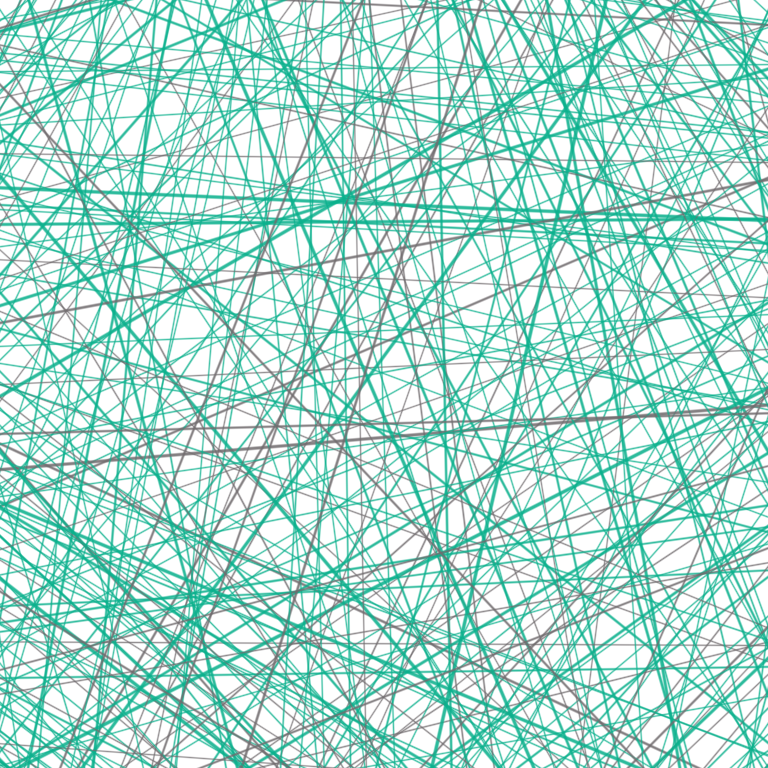
This pattern is drawn by a Shadertoy shader. Its source:

```glsl
// Dense web of fine straight threads, teal and grey, crossing on white.

const int   FANS        = 36;      // each fan is a spread of threads from one far point
const float NEAR_HUB    = 0.5;     // distance of the far point outside the canvas
const float FAR_HUB     = 2.0;
const float MAX_TILT    = 0.95;    // steepest mean slope against the axes
const float NARROW_GAP  = 0.10;    // thread spacing at the canvas centre
const float WIDE_GAP    = 0.18;
const float MISSING     = 0.20;    // share of threads left out
const float THIN        = 0.0008;  // half widths, in canvas heights
const float THICK       = 0.0023;
const float GREY_SHARE  = 0.27;
const float OPACITY     = 0.86;
const float SOFTNESS    = 0.0014;
const vec3  PAPER = vec3(1.0);
const vec3  TEAL  = vec3(0.04, 0.69, 0.55);
const vec3  GREY  = vec3(0.44, 0.42, 0.43);

// Four random values in 0..1 from a pair of numbers.
vec4 hash4(vec2 n) {
    vec4 h = fract(n.xyxy * vec4(0.1031, 0.1030, 0.0973, 0.1099));
    h += dot(h, h.wzxy + 33.33);
    return fract((h.xxyz + h.yzzw) * h.zywx);
}

void mainImage(out vec4 fragColor, in vec2 fragCoord) {
    vec2 p = fragCoord / iResolution.y;
    float soft = max(SOFTNESS, 0.7 / iResolution.y);
    float reach = THICK + soft;
    vec3 color = PAPER;

    for (int i = 0; i < FANS; i++) {
        // Fans take turns to open from the left, bottom, right and top.
        vec2 q = (i & 1) == 0 ? p : p.yx;
        if ((i & 2) != 0) q.x = 1.0 - q.x;

        // Place the hub of the fan; two draws favour gentle tilts.
        vec4 fan = hash4(vec2(float(i) + 3.0, 71.0));
        float hub = mix(NEAR_HUB, FAR_HUB, fan.z);
        float tilt = (fan.x - fan.y) * MAX_TILT;
        float run = q.x + hub;
        float slope = (q.y - 0.5) / run + tilt * (hub + 0.5) / run;

        // Split the slopes into cells with one thread in each.
        float gap = mix(NARROW_GAP, WIDE_GAP, fan.w);
        float cellSize = gap * sqrt(1.0 + tilt * tilt) / (hub + 0.5);
        float cell = floor(slope / cellSize);
        vec4 thread = hash4(vec2(cell + 207.0, float(i) * 13.0 + 5.0));
        float threadSlope = (cell + mix(0.04, 0.96, thread.x)) * cellSize;
        float d = abs(slope - threadSlope) * run * inversesqrt(1.0 + threadSlope * threadSlope);

        // Most threads are thin; grey ones are the thinnest.
        if (d < reach && thread.y > MISSING) {
            bool isGrey = thread.w < GREY_SHARE;
            float weight = thread.z * thread.z;
            float halfWidth = mix(THIN, THICK, weight * weight) * (isGrey ? 0.9 : 1.0);
            float cover = 1.0 - smoothstep(halfWidth - soft, halfWidth + soft, d);
            color = mix(color, isGrey ? GREY : TEAL, cover * OPACITY);
        }
    }
    fragColor = vec4(color, 1.0);
}
```
